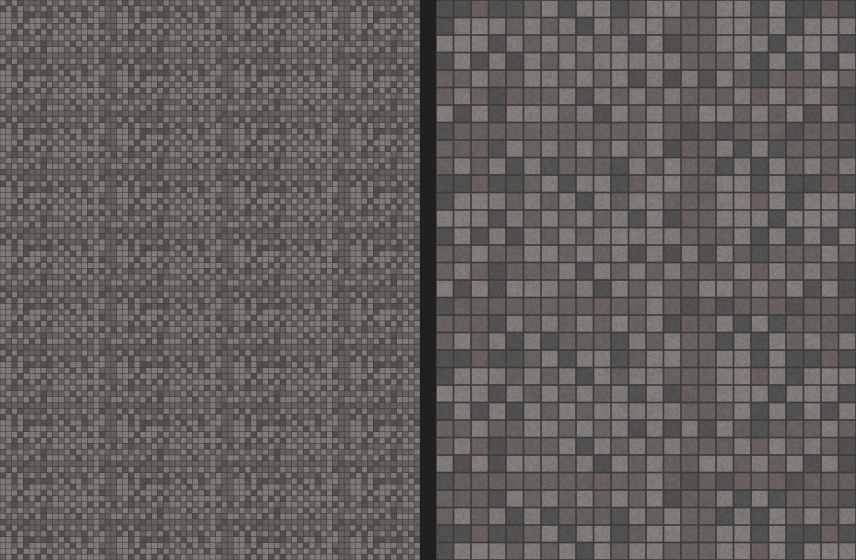
Left, the full canvas; right, a detail of the centre.
Give the GLSL for this texture, as a Shadertoy shader.

```glsl
float hash(vec2 p) {
    vec3 q = fract(p.xyx * vec3(0.1031, 0.1030, 0.0973));
    q += dot(q, q.yzx + 33.33);
    return fract((q.x + q.y) * q.z);
}

float valueNoise(vec2 p) {
    vec2 i = floor(p), f = fract(p);
    f = f * f * (3.0 - 2.0 * f);
    return mix(mix(hash(i), hash(i + vec2(1, 0)), f.x),
               mix(hash(i + vec2(0, 1)), hash(i + vec2(1, 1)), f.x), f.y);
}

// Share of a pixel covered by a joint centred on each tile border
vec2 jointCoverage(vec2 p, float pixel, float halfWidth) {
    vec2 d = abs(fract(p + 0.5) - 0.5);
    vec2 inner = max(d - 0.5 * pixel, -halfWidth);
    vec2 outer = min(d + 0.5 * pixel, halfWidth);
    return clamp((outer - inner) / pixel, 0.0, 1.0);
}

vec3 tileColor(vec2 cell) {
    const vec3 paleGrey = vec3(0.500, 0.480, 0.469);
    const vec3 warmBrown = vec3(0.405, 0.374, 0.358);
    const vec3 slate = vec3(0.318, 0.315, 0.313);

    // The colour layout recurs every 20 by 10 tiles
    vec2 id = mod(cell, vec2(20, 10));
    float checker = mod(id.x + id.y, 2.0);
    float pick = hash(id + 7.0);

    // Brown bands run along one row and two columns of each block
    float band = max(step(abs(id.y - 6.0), 0.5), step(17.5, id.x));
    float paleChance = mix(0.12, 0.82, checker) * (1.0 - 0.6 * band);
    float slateChance = mix(0.42, 0.08, checker) * (1.0 - 0.4 * band);

    vec3 color = pick < paleChance ? paleGrey : warmBrown;
    if (pick > 1.0 - slateChance) color = slate;
    return color * (0.98 + 0.04 * hash(id + 51.0));
}

void mainImage(out vec4 fragColor, in vec2 fragCoord) {
    // 72 tiles across, 96 down on a 3:4 canvas
    vec2 p = fragCoord / iResolution.x * 72.0;
    float pixel = 72.0 / iResolution.x;

    // Stone face with fine grain
    vec3 color = tileColor(floor(p));
    color *= 1.0 + 0.12 * (valueNoise(p * 9.0) - 0.5);

    // Dark joints
    vec2 joint = jointCoverage(p, pixel, 0.048);
    float grout = 1.0 - (1.0 - joint.x) * (1.0 - joint.y);
    color = mix(color, vec3(0.245, 0.235, 0.232), grout);

    fragColor = vec4(color, 1.0);
}
```
